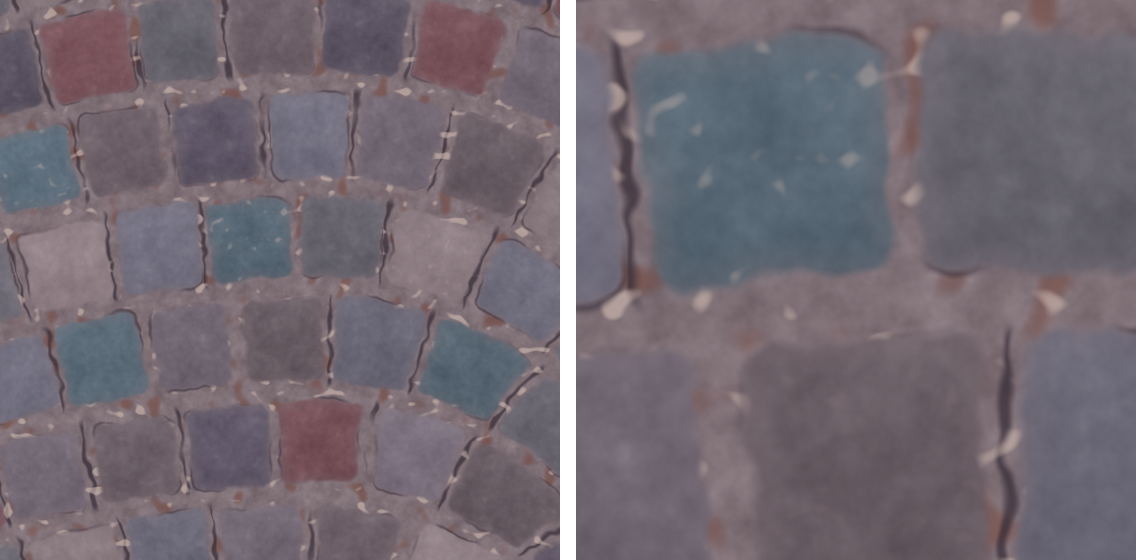
Left: the whole. Right: its middle third, enlarged.
Give the GLSL for this texture, as a WebGL 2 fragment shader.

```glsl
#version 300 es
precision highp float;
// Worn cobblestones laid in shallow arched courses, tilted along the arch.
// Each course is a bent row of rounded boxes; gradient noise roughens the
// outlines, mottles the stone and breaks up dark cracks and pale grit.
uniform vec2 u_resolution;
out vec4 outColor;

const vec2  PITCH = vec2(0.164, 0.183);       // stone spacing along and across a course
const vec2  HALF_SIZE = vec2(0.0735, 0.0765); // largest half extent of a stone
const vec2  CROWN = vec2(0.569, 0.941);       // a joint at the crown of the top course
const float CROWN_X = 0.58;                   // axis of the arch
const float ROW_SHIFT = 0.38;                 // sideways step per course, in stones
const float LEFT_BEND = 0.23;
const float RIGHT_BEND_LOW = 1.02;
const float RIGHT_BEND_HIGH = 0.45;
const float CORNER = 0.017;
const float SOFT = 0.0045;
const float CRACK_WIDTH = 0.0035;
const vec3  MORTAR = vec3(0.50, 0.44, 0.465);
const vec3  CRACK  = vec3(0.21, 0.17, 0.21);
const vec3  GRIT   = vec3(0.76, 0.68, 0.65);
const vec3  RUST   = vec3(0.46, 0.30, 0.27);
const vec3  STONES[8] = vec3[8](
  vec3(0.45, 0.41, 0.46),  // mauve
  vec3(0.35, 0.41, 0.46),  // teal
  vec3(0.47, 0.32, 0.35),  // red
  vec3(0.42, 0.41, 0.47),  // slate
  vec3(0.36, 0.33, 0.39),  // plum
  vec3(0.55, 0.49, 0.51),  // pale
  vec3(0.42, 0.37, 0.40),  // brown
  vec3(0.41, 0.40, 0.44)); // grey

vec2 hash2(vec2 p) {
  vec3 q = fract(p.xyx * vec3(0.1031, 0.1030, 0.0973));
  q += dot(q, q.yzx + 33.33);
  return fract((q.xx + q.yz) * q.zy);
}

float gradientDot(vec2 cell, vec2 offset) {
  float angle = 6.2832 * hash2(cell + 57.0).x;
  return dot(vec2(cos(angle), sin(angle)), offset);
}

float noise(vec2 p) {
  vec2 i = floor(p), f = fract(p);
  vec2 w = f * f * f * (f * (f * 6.0 - 15.0) + 10.0);
  vec2 e = vec2(1.0, 0.0);
  return mix(mix(gradientDot(i, f), gradientDot(i + e, f - e), w.x),
             mix(gradientDot(i + e.yx, f - e.yx), gradientDot(i + 1.0, f - 1.0), w.x), w.y);
}

float fbm(vec2 p) {
  float sum = 0.0, amp = 1.0;
  for (int i = 0; i < 4; i++) {
    sum += amp * noise(p);
    p = mat2(1.6, 1.2, -1.2, 1.6) * p + 7.3;
    amp *= 0.55;
  }
  return sum;
}

float roundedBox(vec2 p, vec2 halfSize, float radius) {
  vec2 q = abs(p) - halfSize + radius;
  return length(max(q, 0.0)) + min(max(q.x, q.y), 0.0) - radius;
}

// Soft line of the given half width around zero distance.
float line(float d, float width) {
  return 1.0 - smoothstep(width - SOFT * 0.5, width + SOFT * 0.7, abs(d));
}

void main() {
  vec2 uv = gl_FragCoord.xy / u_resolution;
  vec2 p = uv + 0.008 * vec2(noise(uv * 16.0), noise(uv * 16.0 + 31.0))
              + 0.005 * vec2(noise(uv * 48.0 + 9.0), noise(uv * 48.0 + 71.0));

  // Bend the courses, then lean the joints along the arch normal.
  float dx = p.x - CROWN_X;
  float bend = dx < 0.0 ? LEFT_BEND : mix(RIGHT_BEND_LOW, RIGHT_BEND_HIGH, p.y);
  float height = p.y + bend * dx * dx - CROWN.y;
  float row = floor(0.5 - height / PITCH.y);
  float v = height + row * PITCH.y;
  float along = (p.x - 2.0 * bend * dx * v - CROWN.x) / PITCH.x - ROW_SHIFT * row;
  float column = floor(along);
  vec2 local = vec2((along - column - 0.5) * PITCH.x, v);

  // Each stone has its own size, place and slight turn.
  vec2 id = vec2(column, row) + 20.0;
  vec2 r1 = hash2(id), r2 = hash2(id + 83.0), r3 = hash2(id + 149.0);
  float turn = (r2.x - 0.5) * 0.09;
  vec2 q = mat2(cos(turn), sin(turn), -sin(turn), cos(turn)) * (local - (r3 - 0.5) * 0.006);
  float d = roundedBox(q, HALF_SIZE - 0.008 * r1, CORNER);
  float stone = 1.0 - smoothstep(-SOFT, SOFT, d);

  // Mottled stone, with chalky specks on some.
  float mottle = fbm(uv * 19.0 + r1 * 9.0), grain = fbm(uv * 75.0);
  float pick = fract(0.755 * id.x + 0.57 * id.y + 0.1 * r2.y);
  vec3 face = STONES[int(pick * 8.0)] * (0.95 + 0.12 * r3.x);
  face += 0.045 * mottle + 0.025 * grain + 0.02 * q.y / HALF_SIZE.y;
  face = mix(face, MORTAR, 0.22 * smoothstep(-0.022, 0.0, d));
  float chalk = smoothstep(0.3, 0.65, noise(uv * 62.0 + 5.0) + 0.3 * mottle);
  face = mix(face, GRIT, chalk * (0.08 + 0.35 * step(0.8, r1.y)));

  // Mortar with dusty, rusty and gritty patches.
  float patches = noise(uv * 13.0 + 40.0);
  vec3 joint = MORTAR + 0.07 * fbm(uv * 30.0 + 17.0) + 0.03 * grain;
  joint = mix(joint, RUST, 0.65 * smoothstep(0.2, 0.5, noise(uv * 27.0 + 90.0)));
  float grit = smoothstep(0.28, 0.5, noise(uv * vec2(38.0, 52.0) + 12.0) + 0.3 * patches);
  joint = mix(joint, GRIT, 0.75 * grit);
  vec3 color = mix(joint, face, stone);

  // Dark cracks run down most side joints; thin broken shadows rim the stones.
  float nearest = floor(along + 0.5);
  float chance = hash2(vec2(nearest, row) + 211.0).x;
  float side = (along - nearest) * PITCH.x + (chance - 0.5) * 0.012 + 0.006 * noise(uv * 34.0);
  float width = CRACK_WIDTH * (0.7 + 1.2 * noise(uv * 21.0 + 3.0));
  float crack = line(side, width) * smoothstep(0.088, 0.07, abs(v));
  crack *= smoothstep(0.15, 0.45, chance + 0.5 * patches);
  float rim = line(d - 0.002, 0.0015) * smoothstep(0.05, 0.4, noise(uv * 11.0 + 60.0));
  color = mix(color, CRACK, max(0.72 * crack * (1.0 - 0.7 * grit), 0.6 * rim));

  outColor = vec4(clamp(color, 0.0, 1.0), 1.0);
}
```
